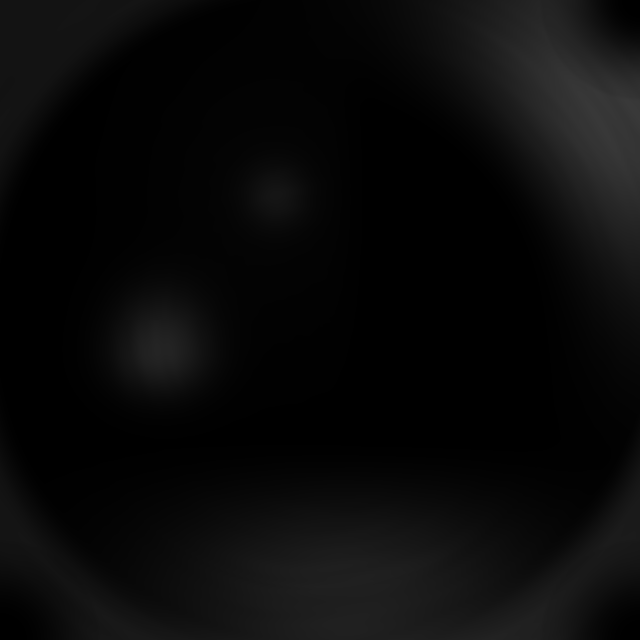
A Shadertoy shader for this background:

```glsl
// Dark glassy sphere with soft grey reflections, a bright crescent and shaded corners.
#define SPHERE_RADIUS 0.53
#define RIM_LIGHT 0.075
#define CRESCENT_LIGHT 0.215
#define CRESCENT_ANGLE 0.62
#define CRESCENT_SPREAD 0.39
#define FLOOR_LIGHT 0.13
#define SPOT_LIGHT 0.14
#define GLINT_LIGHT 0.065
#define CORNER_RADIUS 0.155
#define STREAK_AMOUNT 0.10

vec2 hashGradient(vec2 cell) {
    vec2 h = vec2(dot(cell, vec2(127.1, 311.7)), dot(cell, vec2(269.5, 183.3)));
    return 2.0 * fract(sin(h) * 43758.5) - 1.0;
}

float gradientNoise(vec2 p) {
    vec2 i = floor(p), f = fract(p);
    vec2 u = f * f * f * (f * (f * 6.0 - 15.0) + 10.0);
    vec2 e = vec2(0.0, 1.0);
    float low = mix(dot(hashGradient(i), f),
                    dot(hashGradient(i + e.yx), f - e.yx), u.x);
    float high = mix(dot(hashGradient(i + e.xy), f - e.xy),
                     dot(hashGradient(i + e.yy), f - e.yy), u.x);
    return mix(low, high, u.y);
}

float softSpot(vec2 p, vec2 center, vec2 size) {
    vec2 d = (p - center) / size;
    return exp(-0.5 * dot(d, d));
}

// Fades to black inside a corner, with a faint step at its outer arc.
float cornerShade(vec2 p, vec2 corner, float inner, float outer) {
    float d = distance(p, corner);
    float arc = smoothstep(outer - 0.004, outer + 0.004, d);
    return smoothstep(inner, outer, d) * mix(0.92, 1.0, arc);
}

void mainImage(out vec4 fragColor, in vec2 fragCoord) {
    vec2 uv = fragCoord / iResolution.xy;
    vec2 p = uv - 0.5;
    float radius = length(p);
    float angle = atan(p.y, p.x);

    // Surround outside the sphere
    float outside = smoothstep(SPHERE_RADIUS - 0.03, SPHERE_RADIUS + 0.045, radius);
    float rim = RIM_LIGHT * outside * (1.0 + 0.3 * smoothstep(0.0, 0.5, p.x));

    // Crescent hugging the upper right side
    float turn = (angle - CRESCENT_ANGLE) / CRESCENT_SPREAD;
    float crescent = CRESCENT_LIGHT * exp(-0.5 * turn * turn)
                   * smoothstep(0.33, 0.54, radius);

    // Broad reflection along the bottom
    float across = (uv.x - 0.55) / 0.21;
    float floorGlow = FLOOR_LIGHT * exp(-0.5 * across * across)
                    * smoothstep(0.32, 0.07, uv.y);
    floorGlow *= 1.0 - 0.06 * smoothstep(0.416, 0.422, radius);

    // Two small reflections and a faint haze
    float spotHeight = uv.y > 0.45 ? 0.062 : 0.045;
    float spots = SPOT_LIGHT * softSpot(uv, vec2(0.252, 0.45), vec2(0.052, spotHeight));
    spots += GLINT_LIGHT * softSpot(uv, vec2(0.432, 0.694), vec2(0.034));
    float haze = 0.017 * softSpot(uv, vec2(0.42, 0.70), vec2(0.13, 0.16));
    haze *= smoothstep(0.59, 0.51, uv.x);

    float light = max(rim, crescent) + floorGlow * mix(1.0, 0.65, outside) + spots + haze;

    // Shaded corners
    light *= cornerShade(uv, vec2(0.0, 0.0), 0.03, CORNER_RADIUS);
    light *= cornerShade(uv, vec2(1.0, 0.0), 0.02, CORNER_RADIUS);
    light *= cornerShade(uv, vec2(1.0, 1.0), 0.02, CORNER_RADIUS);

    // Fine curved streaks following the sphere
    float streaks = gradientNoise(vec2(angle * 3.0, radius * 55.0));
    light *= 1.0 + STREAK_AMOUNT * streaks;

    fragColor = vec4(vec3(light), 1.0);
}
```
